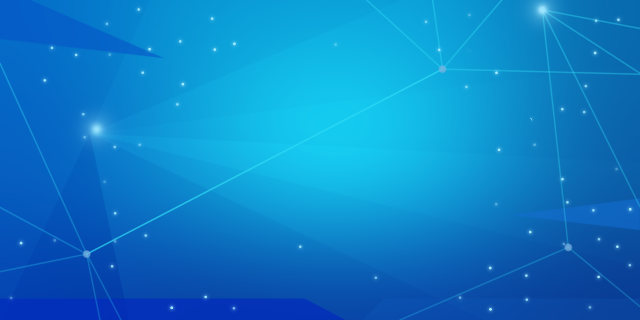
Reproduce this background procedurally as a WebGL 2 fragment shader.

```glsl
#version 300 es
precision highp float;

uniform vec2 u_resolution;
out vec4 fragColor;

// Palette
const vec3 TOP_BLUE = vec3(0.03, 0.57, 0.82);
const vec3 MID_BLUE = vec3(0.04, 0.47, 0.77);
const vec3 LOW_BLUE = vec3(0.03, 0.25, 0.64);
const vec3 LEFT_BLUE = vec3(0.02, 0.33, 0.78);
const vec3 RIGHT_NAVY = vec3(0.03, 0.18, 0.48);
const vec3 GLOW_CYAN = vec3(0.08, 0.82, 0.95);
const vec3 ROYAL_BLUE = vec3(0.01, 0.17, 0.74);
const vec3 SHARD_BLUE = vec3(0.07, 0.43, 0.82);
const vec3 LINE_CYAN = vec3(0.18, 0.86, 0.96);
const vec3 NODE_GREY = vec3(0.48, 0.70, 0.88);
const vec3 SPARK_WHITE = vec3(0.62, 0.91, 1.0);

// Layout, in canvas heights
const vec2 GLOW_CENTER = vec2(1.055, 0.61);
const vec2 GLOW_RADIUS = vec2(0.52, 0.36);
const vec2 FAN_APEX = vec2(0.281, 0.583);
const vec2 FLARE = vec2(0.302, 0.596);
const float LINE_HALF_WIDTH = 0.0015;
const float NODE_RADIUS = 0.0115;
const float SPARK_CELL = 0.1;
const float SPARK_DENSITY = 0.48;

// Fan edges as angles, with the change of tint across each
const int FAN_COUNT = 8;
const float FAN_BASE = -0.02;
const float FAN_ANGLE[FAN_COUNT] = float[](-2.019, -1.365, -0.442, -0.238, -0.053, 0.126, 0.405, 1.148);
const float FAN_STEP[FAN_COUNT] = float[](-0.02, 0.04, 0.025, 0.02, -0.02, -0.012, -0.02, -0.013);

// Network nodes and the links leaving them
const int NODE_COUNT = 4;
const vec2 NODES[NODE_COUNT] = vec2[](
    vec2(1.383, 0.784), vec2(1.695, 0.969), vec2(0.271, 0.206), vec2(1.776, 0.227));
const int LINK_COUNT = 16;
const int LINK_NODE[LINK_COUNT] = int[](0, 0, 0, 0, 0, 1, 1, 1, 1, 2, 2, 2, 2, 2, 3, 3);
const vec2 LINK_END[LINK_COUNT] = vec2[](
    vec2(0.271, 0.206), vec2(1.146, 1.0), vec2(1.352, 1.0), vec2(1.568, 1.0),
    vec2(2.0, 0.768), vec2(2.0, 0.911), vec2(2.0, 0.771), vec2(2.0, 0.354),
    vec2(1.776, 0.227), vec2(0.0, 0.802), vec2(0.0, 0.352), vec2(0.0, 0.151),
    vec2(0.378, 0.0), vec2(0.3125, 0.0), vec2(2.0, 0.042), vec2(1.25, 0.0));

float hash(vec2 cell) {
    vec3 q = fract(vec3(cell.xyx) * 0.1031);
    q += dot(q, q.yzx + 33.33);
    return fract((q.x + q.y) * q.z);
}

float segmentDistance(vec2 p, vec2 a, vec2 b) {
    vec2 pa = p - a, ba = b - a;
    return length(pa - ba * clamp(dot(pa, ba) / dot(ba, ba), 0.0, 1.0));
}

float edgeSide(vec2 p, vec2 a, vec2 b) {
    vec2 d = normalize(b - a);
    return d.x * (p.y - a.y) - d.y * (p.x - a.x);
}

// Smooth mask of a counter-clockwise triangle
float triangle(vec2 p, vec2 a, vec2 b, vec2 c, float pixel) {
    float inside = min(edgeSide(p, a, b), min(edgeSide(p, b, c), edgeSide(p, c, a)));
    return smoothstep(-pixel, pixel, inside);
}

vec3 backdrop(vec2 p) {
    vec3 color = mix(LOW_BLUE, MID_BLUE, smoothstep(0.0, 0.55, p.y));
    color = mix(color, TOP_BLUE, smoothstep(0.45, 1.0, p.y));
    color = mix(color, LEFT_BLUE, 0.5 * smoothstep(0.75, 0.0, p.x));
    color = mix(color, RIGHT_NAVY, 0.42 * smoothstep(1.25, 2.0, p.x));
    vec2 q = (p - GLOW_CENTER) / GLOW_RADIUS;
    return mix(color, GLOW_CYAN, 0.85 * exp(-dot(q, q)));
}

float fanTint(vec2 p, float pixel) {
    vec2 d = p - FAN_APEX;
    float r = length(d), angle = atan(d.y, d.x);
    float soft = pixel / max(r, pixel), tint = FAN_BASE;
    for (int i = 0; i < FAN_COUNT; i++)
        tint += FAN_STEP[i] * smoothstep(-soft, soft, angle - FAN_ANGLE[i]);
    return tint * exp(-0.7 * r);
}

float sparks(vec2 p) {
    vec2 cell = floor(p / SPARK_CELL);
    vec2 offset = 0.25 + 0.5 * vec2(hash(cell + 17.0), hash(cell + 59.0));
    float r = length(p - (cell + offset) * SPARK_CELL);
    float clearing = smoothstep(0.25, 0.5, length((p - vec2(1.05, 0.52)) * vec2(0.75, 1.0)));
    float lit = step(hash(cell + 3.0), SPARK_DENSITY * clearing);
    float halo = 0.35 * exp(-r * r / 0.00008);
    float core = smoothstep(0.006, 0.002, r);
    return lit * mix(0.25, 0.95, hash(cell + 91.0)) * (core + halo);
}

float flare(vec2 p, vec2 center) {
    float r = length(p - center);
    return 0.6 * exp(-r * r / 0.0003) + 0.35 * exp(-r * r / 0.0022);
}

void main() {
    vec2 p = gl_FragCoord.xy / u_resolution.y;
    float pixel = 1.0 / u_resolution.y;
    vec3 color = backdrop(p) + fanTint(p, pixel) * vec3(0.5, 1.6, 1.0);

    // Translucent shards and the two bottom strips
    float wing = triangle(p, vec2(-0.4, 0.82), vec2(0.513, 0.818), vec2(-0.25, 1.15), pixel)
        * smoothstep(-pixel, pixel, edgeSide(p, vec2(0.0, 0.878), vec2(0.513, 0.818)));
    color = mix(color, LEFT_BLUE, 0.6 * wing);
    color = mix(color, SHARD_BLUE, 0.6 * triangle(p, vec2(1.596, 0.328), vec2(2.0, 0.281), vec2(2.0, 0.38), pixel));
    float strip = smoothstep(pixel, -pixel, p.y - 0.067);
    color = mix(color, ROYAL_BLUE, 0.75 * strip * smoothstep(pixel, -pixel, p.x + 1.9 * p.y - 1.08));
    color = mix(color, SHARD_BLUE, 0.14 * strip * smoothstep(-pixel, pixel, p.x - p.y - 1.133));

    // Network links, then nodes
    for (int i = 0; i < LINK_COUNT; i++) {
        float d = segmentDistance(p, NODES[LINK_NODE[i]], LINK_END[i]);
        float strength = i == 0 ? 0.75 : mix(0.25, 0.45, p.y);
        color = mix(color, LINE_CYAN, strength * smoothstep(pixel, -pixel * 0.5, d - LINE_HALF_WIDTH));
    }
    for (int i = 0; i < NODE_COUNT; i++)
        color = mix(color, NODE_GREY, 0.75 * smoothstep(pixel, -pixel, length(p - NODES[i]) - NODE_RADIUS));

    // Lights
    float light = sparks(p) + flare(p, FLARE) + flare(p, NODES[1]);
    color = mix(color, SPARK_WHITE, clamp(light, 0.0, 1.0));
    fragColor = vec4(clamp(color, 0.0, 1.0), 1.0);
}
```
